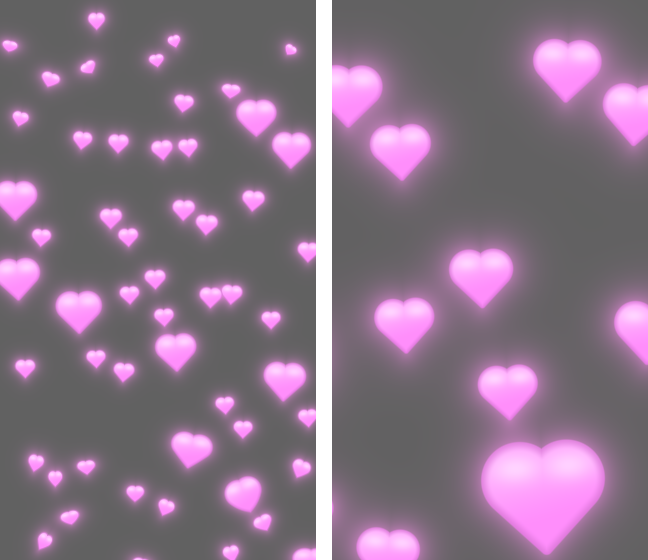
Left: the whole. Right: its middle third, enlarged.
This pattern is drawn by a Shadertoy shader. Its source:

```glsl
#define HEART_COUNT 54
#define BIG_SHARE 0.27
#define SMALL_SIZE 0.049
#define BIG_SIZE 0.103
#define JITTER 0.13
#define ROUNDING 0.06
#define GLOW_WIDTH 0.013
#define GLOW_STRENGTH 0.30
#define BACKGROUND vec3(0.38)
#define GLOW_COLOR vec3(1.0, 0.38, 0.92)
#define DEEP_PINK vec3(1.0, 0.54, 0.985)
#define PALE_PINK vec3(1.0, 0.84, 1.0)

vec4 hash4(float n) {
    vec4 p = fract(vec4(n + 1.0) * vec4(0.1031, 0.1030, 0.0973, 0.1099));
    p += dot(p, p.wzxy + 33.33);
    return fract((p.xxyz + p.yzzw) * p.zywx);
}

mat2 rotation(float a) {
    float c = cos(a), s = sin(a);
    return mat2(c, -s, s, c);
}

// Heart with its tip at the origin, about 1.1 tall
float heartDistance(vec2 p) {
    p.x = abs(p.x);
    if (p.x + p.y > 1.0) return length(p - vec2(0.25, 0.75)) - 0.35355;
    float toCleft = length(p - vec2(0.0, 1.0));
    float toSide = length(p - 0.5 * max(p.x + p.y, 0.0));
    return min(toCleft, toSide) * sign(p.x - p.y);
}

// Puffed surface: pale lobes above, deep pink towards the tip and rim
vec3 heartColor(vec2 p, float d) {
    vec2 lobe = vec2(abs(p.x) - 0.29, p.y - 0.88);
    float gloss = exp(-dot(lobe, lobe * vec2(14.0, 40.0)));
    float sheen = smoothstep(0.25, 0.95, p.y - 0.25 * p.x);
    float pale = 0.05 + 0.36 * sheen + 0.55 * gloss;
    float rim = smoothstep(-0.11, 0.02, d);
    vec3 color = mix(DEEP_PINK, PALE_PINK, pale * (1.0 - 0.7 * rim));
    return color * (1.0 - 0.13 * rim);
}

void mainImage(out vec4 fragColor, in vec2 fragCoord) {
    float pixel = 1.0 / iResolution.x;
    vec2 uv = fragCoord * pixel;
    float aspect = iResolution.y * pixel;

    vec3 hearts = vec3(0.0);
    float coverage = 0.0;
    float glow = 0.0;

    for (int i = 0; i < HEART_COUNT; i++) {
        float id = float(i);
        vec4 rnd = hash4(id);
        vec4 pose = hash4(id + 71.0);

        // Even spread, loosened by jitter
        vec2 spread = fract(0.5 + id * vec2(0.75488, 0.56984));
        vec2 center = spread * vec2(1.0, aspect) + JITTER * (rnd.xy - 0.5);
        float size = rnd.z < BIG_SHARE ? BIG_SIZE : SMALL_SIZE;
        size *= 0.92 + 0.2 * rnd.w;

        // Hearts near the top and bottom lean and turn away
        float tilt = smoothstep(0.2, 0.42, abs(center.y / aspect - 0.5));
        float angle = (pose.x - 0.5) * mix(0.2, 1.3, tilt);
        vec2 squash = 1.0 - tilt * vec2(0.35 * pose.y, 0.38 * pose.z);
        vec2 p = rotation(angle) * (uv - center) / (size * squash);
        p.y += 0.55;

        // Steeply turned hearts swell into beans
        float bean = length(p - vec2(0.0, 0.62)) - 0.52;
        float local = mix(heartDistance(p) - ROUNDING, bean, 0.45 * tilt * pose.w);
        float d = local * size * min(squash.x, squash.y);

        float mask = smoothstep(pixel, -pixel, d);
        hearts = mix(hearts, heartColor(p, local), mask);
        coverage = mix(coverage, 1.0, mask);

        // Soft halo, a little wider around big hearts
        float reach = GLOW_WIDTH + 0.04 * size;
        float halo = exp(-max(d, 0.0) / reach);
        glow = 1.0 - (1.0 - glow) * (1.0 - GLOW_STRENGTH * halo);
    }

    vec3 backdrop = BACKGROUND + GLOW_COLOR * glow * vec3(1.0, 0.8, 1.0);
    // Colour is already weighted by its mask
    vec3 color = backdrop * (1.0 - coverage) + hearts;
    fragColor = vec4(clamp(color, 0.0, 1.0), 1.0);
}
```
